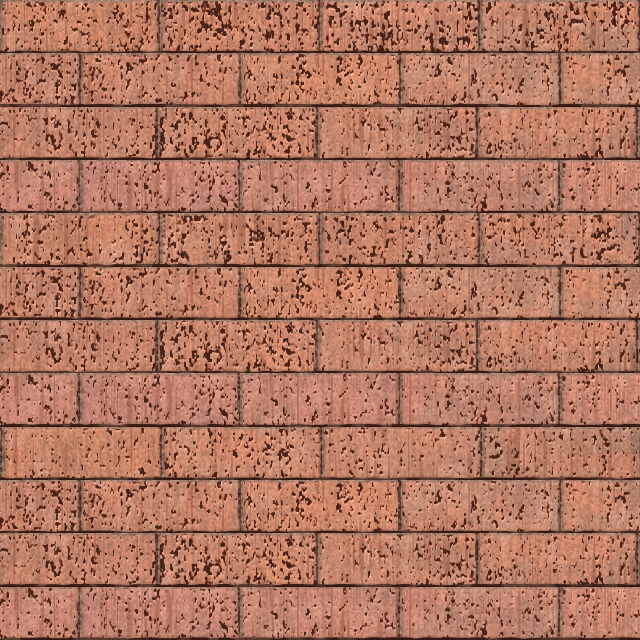
This texture is drawn by a WebGL 2 fragment shader. Its source:

```glsl
#version 300 es
precision highp float;
// Weathered red brick wall in running bond: twelve courses, four bricks across.
// Each brick is a rounded box over shadowed mortar; its face layers value noise
// into fine vertical grooves, small rusty pits and grey weathering.
uniform vec2 u_resolution;
out vec4 fragColor;

float hash(vec2 p) {
    vec3 q = fract(vec3(p.xyx) * 0.1031);
    q += dot(q, q.yzx + 33.33);
    return fract((q.x + q.y) * q.z);
}

float noise(vec2 p) {
    vec2 i = floor(p), f = fract(p);
    f = f * f * (3.0 - 2.0 * f);
    return mix(mix(hash(i), hash(i + vec2(1, 0)), f.x),
               mix(hash(i + vec2(0, 1)), hash(i + vec2(1, 1)), f.x), f.y);
}

float fbm(vec2 p) {
    float sum = 0.0, amp = 0.53;
    for (int i = 0; i < 4; i++) {
        sum += amp * noise(p);
        p = p * 2.03 + 17.0;
        amp *= 0.5;
    }
    return sum;
}

// Coverage of the small, vertically stretched holes torn in the clay
float pits(vec2 p, float heaviness) {
    float grain = 0.6 * noise(p * vec2(20, 13)) + 0.4 * noise(p * vec2(33, 23) + 40.0);
    float cluster = fbm(p * vec2(1.8, 1.5) + 9.0) - 0.5;
    float column = noise(vec2(p.x * 13.0, p.y * 0.8)) - 0.5;
    float threshold = 0.70 - 0.12 * heaviness - 0.20 * cluster - 0.17 * column;
    return smoothstep(threshold - 0.08, threshold + 0.16, grain);
}

vec3 brickFace(vec2 p, vec2 id, float heaviness, float weather) {
    // Fired clay: the lowest of the recurring courses leans towards rose
    float rose = 0.4 * hash(id + 3.7) + (id.y < 0.5 ? 0.6 : 0.0);
    vec3 clay = mix(vec3(0.81, 0.53, 0.41), vec3(0.79, 0.53, 0.46), rose);
    clay *= 0.98 + 0.05 * hash(id + 8.1);
    float patches = fbm(p * vec2(1.1, 1.7) + 5.0);
    clay = mix(clay, vec3(0.68, 0.52, 0.44), weather * smoothstep(0.35, 0.7, patches));
    clay = mix(clay, vec3(0.86, 0.64, 0.55), 0.4 * smoothstep(0.5, 0.75, fbm(p * 2.3 + 31.0)));

    // Extruded grooves and sandy grain
    float groove = noise(vec2(p.x * 19.0, p.y * 0.9));
    float grit = noise(p * vec2(31, 25) + 11.0);
    clay *= 1.0 + 0.20 * (groove - 0.5) + 0.22 * (grit - 0.5);
    clay = mix(clay, vec3(0.53, 0.31, 0.23), 0.55 * smoothstep(0.66, 0.92, groove));

    // Pits with rusty rims, dark cores and a lit lower lip
    float pit = pits(p, heaviness);
    float lip = max(pits(p + vec2(-0.01, 0.04), heaviness) - pit, 0.0);
    clay += lip * vec3(0.10, 0.10, 0.09);
    clay = mix(clay, vec3(0.50, 0.25, 0.17), smoothstep(0.0, 0.7, pit) * 0.8);
    return mix(clay, vec3(0.21, 0.09, 0.06), smoothstep(0.4, 1.0, pit) * 0.8);
}

void main() {
    vec2 uv = gl_FragCoord.xy / u_resolution;
    vec2 wall = uv * 12.0;
    float pixel = 12.0 / u_resolution.y;

    // Three courses of every four recur; the fourth is always different
    float row = floor(wall.y);
    float band = mod(row, 4.0);
    float course = band > 2.5 ? row : band;
    float shift = 1.5 * (1.0 - mod(row, 2.0)) + 0.11 * (hash(vec2(course, 4.0)) - 0.5);
    float along = wall.x - shift;
    vec2 id = vec2(floor(along / 3.0), course);
    vec2 local = vec2(mod(along, 3.0), fract(wall.y));
    vec2 clayPos = local + 60.0 * vec2(hash(id + 20.0), hash(id + 50.0));

    // Rounded brick outline with chipped, slightly uneven edges
    vec2 wobble = vec2(noise(wall * 9.0), noise(wall * vec2(5, 7) + 70.0)) - 0.5;
    vec2 box = abs(local + 0.04 * wobble - vec2(1.5, 0.508)) - vec2(1.435, 0.438);
    float dist = length(max(box, 0.0)) + min(max(box.x, box.y), 0.0) - 0.025;
    float brick = 1.0 - smoothstep(-0.7 * pixel, 0.7 * pixel, dist);

    // Mortar: pale bed above each brick, broken shadow below and in upright gaps
    float speckle = noise(wall * 23.0);
    vec3 mortar = mix(vec3(0.50, 0.37, 0.32), vec3(0.78, 0.62, 0.53), speckle);
    float under = 1.0 - smoothstep(0.035, 0.07, local.y);
    under *= 0.7 + 0.3 * smoothstep(0.25, 0.5, noise(wall * vec2(4, 1) + 30.0));
    float upright = smoothstep(1.43, 1.46, abs(local.x - 1.5));
    float gap = upright * (local.x > 1.5 ? 0.85 : 0.25) * (1.1 - 0.7 * speckle);
    mortar = mix(mortar, vec3(0.21, 0.10, 0.07), max(under, gap));

    // One recurring brick and the upper distinct courses are more scarred
    float heaviness = 0.4 * hash(id + 90.0) + 0.07 * max(course - 3.0, 0.0);
    heaviness += id == vec2(1) ? 0.6 : 0.0;
    float weather = 0.25 + 0.5 * smoothstep(0.45, 1.0, uv.x);
    vec3 face = brickFace(clayPos, id, heaviness, weather);
    face *= 1.0 - 0.12 * smoothstep(-0.06, 0.0, dist);
    face += 0.05 * smoothstep(0.88, 0.96, local.y);

    fragColor = vec4(clamp(mix(mortar, face, brick), 0.0, 1.0), 1.0);
}
```
